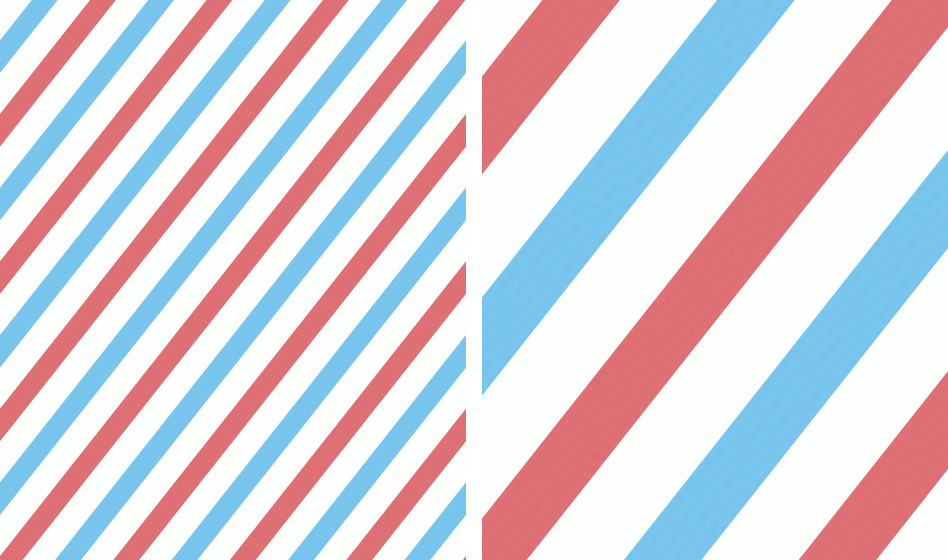
Left, the full canvas; right, a detail of the centre.
A Shadertoy shader for this pattern:

```glsl
// Slanted candy stripes, alternating blue and red on white, with a faint printed grain.
#define REPEATS_ACROSS 4.0     // blue-red pairs along the canvas width
#define REPEATS_DOWN 3.80      // blue-red pairs along the canvas height
#define CANVAS_ASPECT 0.832    // width over height
#define BLUE_PHASE 0.384       // centre of the first blue stripe at the top left
#define STRIPE_WIDTH 0.222     // share of one pair covered by each stripe
#define EDGE_SOFTNESS 1.3      // edge blur in pixels
#define GRAIN 0.008
#define WHITE vec3(0.994, 1.0, 0.994)
#define BLUE vec3(0.47, 0.77, 0.93)
#define RED vec3(0.87, 0.44, 0.46)

// Coverage of a stripe centred on every whole number of t
float stripe(float t, float blur) {
    float fromCentre = abs(fract(t + 0.5) - 0.5);
    float edge = fromCentre - 0.5 * STRIPE_WIDTH;
    return 1.0 - smoothstep(-0.5 * blur, 0.5 * blur, edge);
}

// Fine uneven weave from layered sines, about -1 to 1
float weave(vec2 p) {
    float fine = sin(dot(p, vec2(610.0, 470.0)) + 1.5 * sin(p.y * 83.0));
    float cross = sin(dot(p, vec2(-390.0, 720.0)) + 1.5 * sin(p.x * 71.0));
    return 0.5 * (fine + cross);
}

void mainImage(out vec4 fragColor, in vec2 fragCoord) {
    // Canvas heights, measured from the upper left corner
    vec2 p = vec2(fragCoord.x, iResolution.y - fragCoord.y) / iResolution.y;

    // Position across the stripes, counted in blue-red pairs
    vec2 frequency = vec2(REPEATS_ACROSS / CANVAS_ASPECT, REPEATS_DOWN);
    float across = dot(p, frequency) - BLUE_PHASE;
    float blur = EDGE_SOFTNESS * length(frequency) / iResolution.y;

    // Ink coverage
    float blueInk = stripe(across, blur);
    float redInk = stripe(across - 0.5, blur);

    // Inks over paper, with grain only where ink lies
    vec3 colour = mix(WHITE, BLUE, blueInk);
    colour = mix(colour, RED, redInk);
    colour += GRAIN * weave(p) * (blueInk + redInk);

    fragColor = vec4(clamp(colour, 0.0, 1.0), 1.0);
}
```
